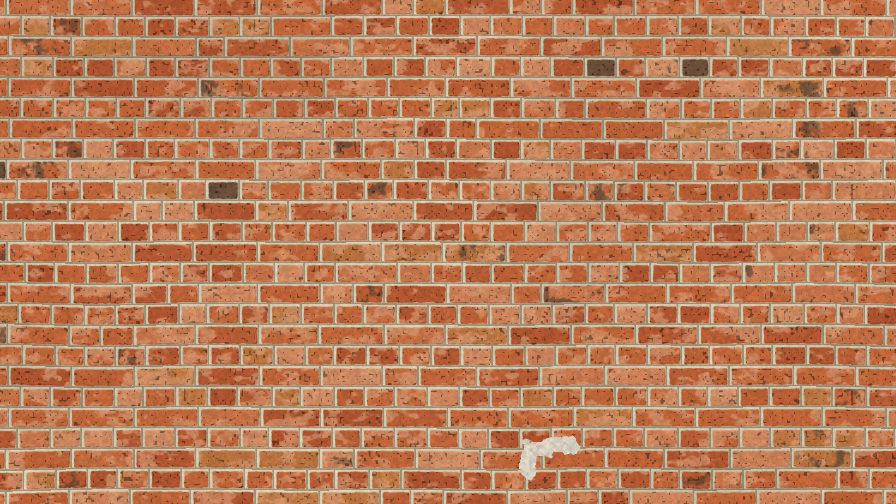
Reproduce this texture procedurally as a Shadertoy shader.

```glsl
// Sunlit old brick wall: courses of headers alternate with courses of stretchers.
// Joints are jittered on a header-wide grid; each brick is a roughened rounded box
// tinted by hashes, with noise for scuffs, pits and soot, and one plaster remnant.

// Layout, in units of the canvas height
const float COURSES = 24.46;        // courses down the canvas
const float COURSE_SHIFT = 0.2;     // part of the top course cut off
const float HEADER_PITCH = 0.06215; // header plus joint; a stretcher is two
const float STRETCHER_PHASE = 0.24;
const float HEADER_PHASE = 0.69;
const float JOINT_JITTER = 0.07;
const float ROW_JITTER = 0.16;
const vec2 JOINT = vec2(0.0084, 0.0076); // upright and bed joint widths
const float CORNER = 0.0035;
const float EDGE_ROUGHNESS = 0.0026;
const float SPLIT_CHANCE = 0.07;    // pairs of headers among stretchers
const float MERGE_CHANCE = 0.05;    // stretchers among headers
const float SOOT_CHANCE = 0.012;

// Colours
const vec3 BRICK = vec3(0.74, 0.39, 0.22);
const vec3 BRICK_DEEP = vec3(0.67, 0.32, 0.18);
const vec3 BRICK_PALE = vec3(0.82, 0.58, 0.43);
const vec3 BRICK_OCHRE = vec3(0.72, 0.46, 0.25);
const vec3 SOOT = vec3(0.33, 0.25, 0.19);
const vec3 MORTAR = vec3(0.81, 0.76, 0.66);
const vec3 MORTAR_SHADE = vec3(0.57, 0.50, 0.39);
const vec3 PLASTER = vec3(0.85, 0.82, 0.76);

float hash(vec2 p) {
    vec3 q = fract(p.xyx * 0.1031);
    q += dot(q, q.yzx + 33.33);
    return fract((q.x + q.y) * q.z);
}

float noise(vec2 p) {
    vec2 i = floor(p), f = fract(p);
    f = f * f * (3.0 - 2.0 * f);
    return mix(mix(hash(i), hash(i + vec2(1, 0)), f.x),
               mix(hash(i + vec2(0, 1)), hash(i + vec2(1, 1)), f.x), f.y);
}

float fbm(vec2 p) {
    return 0.53 * noise(p) + 0.3 * noise(p * 2.1 + 7.3) + 0.17 * noise(p * 4.3 + 3.1);
}

float roundBox(vec2 p, vec2 halfSize, float r) {
    vec2 q = abs(p) - halfSize + r;
    return length(max(q, 0.0)) + min(max(q.x, q.y), 0.0) - r;
}

float capsule(vec2 p, vec2 a, vec2 b, float r) {
    vec2 pa = p - a, ba = b - a;
    return length(pa - ba * clamp(dot(pa, ba) / dot(ba, ba), 0.0, 1.0)) - r;
}

// Position of upright joint n, in headers
float jointAt(float n, float row) {
    return n + JOINT_JITTER * (2.0 * hash(vec2(n + 61.0, row + 17.0)) - 1.0);
}

// Finds the brick around p: local offset, half size and a key for hashing
void findBrick(vec2 p, out vec2 local, out vec2 halfSize, out vec2 key) {
    float v = (1.0 - p.y) * COURSES + COURSE_SHIFT;
    v += 0.12 * (noise(vec2(p.x * 5.0, p.y * 3.0)) - 0.5);
    float row = floor(v);
    bool headers = mod(row, 2.0) > 0.5;
    float phase = headers ? HEADER_PHASE : STRETCHER_PHASE;
    float q = p.x / HEADER_PITCH - phase + ROW_JITTER * (hash(vec2(row, 91.0)) - 0.5);
    float h = floor(q);
    h += step(jointAt(h + 1.0, row), q) - step(q, jointAt(h, row));

    // Every fourth course holds a lone header that shifts the rest by half
    float lone = mod(row, 4.0) == 2.0 ? 2.0 * floor(3.0 + 6.0 * hash(vec2(row, 5.0))) : 999.0;
    float pairStart = h - mod(h - step(lone + 0.5, h), 2.0);
    float chance = hash(vec2(pairStart + 31.0, row + 47.0));
    bool single = h == lone || chance < (headers ? 1.0 - MERGE_CHANCE : SPLIT_CHANCE);
    float first = single ? h : pairStart;
    float left = jointAt(first, row);
    float right = jointAt(first + (single ? 1.0 : 2.0), row);

    local = vec2((q - 0.5 * (left + right)) * HEADER_PITCH, (row + 0.5 - v) / COURSES);
    halfSize = 0.5 * (vec2((right - left) * HEADER_PITCH, 1.0 / COURSES) - JOINT);
    key = vec2(first + 20.0, row + 3.0);
}

vec3 brickColour(vec2 p, vec2 key) {
    float tone = hash(key), kind = hash(key + 131.0), grime = hash(key + 277.0);
    vec2 q = p + key * 0.37;
    vec3 c = mix(BRICK_DEEP, BRICK, smoothstep(0.0, 0.5, tone));
    c = mix(c, BRICK_PALE, 0.75 * smoothstep(0.68, 1.0, tone));
    c = mix(c, BRICK_OCHRE, 0.8 * step(0.93, kind));
    // Pale scuffs, dark stains and wholly sooted bricks
    c = mix(c, BRICK_PALE, 0.7 * smoothstep(0.52, 0.66, fbm(q * vec2(30, 45)) + 0.12 * (kind - 0.5)));
    c = mix(c, SOOT, 0.7 * step(0.9, grime) * smoothstep(0.5, 0.72, fbm(q * 48.0)));
    c = mix(c, SOOT, 0.8 * step(1.0 - SOOT_CHANCE, grime));
    // Grain and pits
    c *= 0.87 + 0.27 * fbm(p * 170.0);
    return c * (1.0 - 0.38 * smoothstep(0.77, 0.92, noise(p * 210.0 + 9.0)));
}

void mainImage(out vec4 fragColor, in vec2 fragCoord) {
    vec2 p = fragCoord / iResolution.y;
    float aa = 0.8 / iResolution.y;
    vec2 local, halfSize, key;
    findBrick(p, local, halfSize, key);
    float d = roundBox(local, halfSize, CORNER) + EDGE_ROUGHNESS * (fbm(p * 120.0) - 0.45);

    // Mortar, shaded below and to the right of each brick
    vec2 past = vec2(local.x, -local.y) - halfSize;
    float shade = smoothstep(-0.001, 0.002, max(past.x, past.y));
    vec3 colour = mix(MORTAR, MORTAR_SHADE, 0.85 * shade);
    colour *= 0.86 + 0.16 * fbm(p * 190.0) + 0.14 * noise(p * 3.5 + 2.0);

    // Brick face with a lit upper edge and a dark lower edge
    vec3 face = brickColour(p, key);
    face *= 1.0 + 0.08 * smoothstep(-0.004, 0.0, local.y - halfSize.y);
    face *= 1.0 - 0.3 * smoothstep(-0.003, 0.001, max(past.x, past.y));
    colour = mix(colour, face, 1.0 - smoothstep(-aa, aa, d));

    // Plaster remnant
    float plaster = min(capsule(p, vec2(1.055, 0.112), vec2(1.135, 0.119), 0.015),
                        capsule(p, vec2(1.052, 0.112), vec2(1.044, 0.062), 0.013));
    plaster += 0.026 * (fbm(p * 55.0) - 0.5);
    vec3 coat = PLASTER * (0.84 + 0.28 * fbm(p * 150.0));
    colour = mix(colour, coat, 1.0 - smoothstep(-aa, aa, plaster));
    fragColor = vec4(colour, 1.0);
}
```
